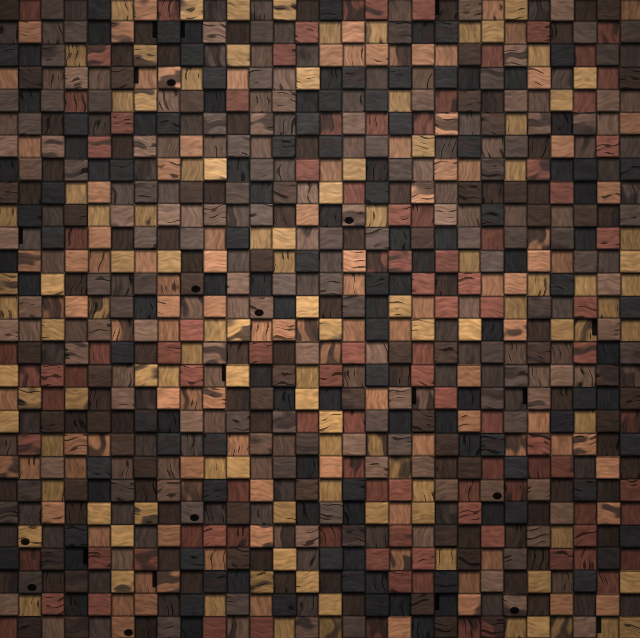
Write a Shadertoy shader that draws this texture.

```glsl
// A wall of small wooden cubes set as a checkerboard of raised and recessed blocks.
// Rounded box distances give the raised faces and the shadows they cast downward;
// hashed palette picks and stretched noise give each block its own timber and grain.

float hash(vec2 p) {
    return fract(sin(dot(p, vec2(127.1, 311.7))) * 43758.5453);
}

float noise(vec2 p) {
    vec2 i = floor(p), f = fract(p);
    f = f * f * (3.0 - 2.0 * f);
    return mix(mix(hash(i), hash(i + vec2(1, 0)), f.x),
               mix(hash(i + vec2(0, 1)), hash(i + vec2(1, 1)), f.x), f.y);
}

float roundBox(vec2 p, vec2 halfSize, float radius) {
    vec2 q = abs(p) - halfSize + radius;
    return length(max(q, 0.0)) + min(max(q.x, q.y), 0.0) - radius;
}

// Distance to the nearest raised block, with its cell and local position
float raisedBlock(vec2 p, out vec2 cell, out vec2 local) {
    float nearest = 9.0;
    for (int j = -1; j <= 1; j++)
    for (int i = -1; i <= 1; i++) {
        vec2 id = floor(p) + vec2(i, j);
        if (mod(id.x + id.y, 2.0) > 0.5) continue;
        vec2 jitter = vec2(hash(id + 3.1), hash(id + 7.7)) - 0.5;
        vec2 q = p - id - 0.5 - 0.06 * jitter;
        float d = roundBox(q, vec2(0.505, 0.485) + 0.025 * jitter.yx, 0.07);
        if (d < nearest) { nearest = d; cell = id; local = q; }
    }
    return nearest;
}

// Timber colour; q.x runs along the grain, q.y across it
vec3 wood(vec2 id, vec2 q) {
    vec3 timber[7] = vec3[7](
        vec3(0.18, 0.17, 0.17), vec3(0.25, 0.19, 0.16), vec3(0.32, 0.26, 0.23),
        vec3(0.47, 0.28, 0.23), vec3(0.45, 0.34, 0.28), vec3(0.63, 0.43, 0.31),
        vec3(0.65, 0.49, 0.31));
    vec3 color = timber[int(hash(id + 0.3) * 6.99)];
    color *= 0.86 + 0.28 * hash(id + 5.9);
    vec2 seed = 37.0 * vec2(hash(id + 1.7), hash(id + 2.9));
    float slant = 0.5 * (hash(id + 4.3) - 0.5);
    vec2 g = vec2(q.x, q.y + slant * q.x) + 0.04 * sin(q.yx * 7.0 + seed);

    // Broad stain bands on some blocks
    float stain = smoothstep(0.5, 0.75, noise(g * vec2(1.3, 3.5) + seed));
    color = mix(color, vec3(0.20, 0.16, 0.15), stain * 0.75 * step(0.72, hash(id + 8.1)));

    // Fine grain and a few dark splits
    float grain = 0.6 * noise(g * vec2(2.2, 14.0) + seed)
                + 0.4 * noise(g * vec2(5.0, 8.0) + seed.yx);
    color *= 0.80 + 0.40 * grain;
    float split = smoothstep(0.76, 0.92, noise(g * vec2(1.8, 11.0) + seed + 9.0));
    return color * (1.0 - 0.5 * split * step(0.55, hash(id + 6.2)));
}

void mainImage(out vec4 fragColor, in vec2 fragCoord) {
    vec2 uv = fragCoord / iResolution.xy;
    vec2 p = vec2(uv.x, 1.0 - uv.y) * vec2(27.66, 27.86) + vec2(0.21, 0.09);
    float pixel = 27.86 / iResolution.y;

    vec2 id, q, otherId, otherQ;
    float d = raisedBlock(p, id, q);

    // Recessed blocks: upright grain, shaded by the blocks above and beside
    vec2 lowId = floor(p), lowQ = fract(p) - 0.5;
    vec3 low = wood(lowId, lowQ.yx) * 0.91;
    float above = raisedBlock(p - vec2(0.0, 0.13), otherId, otherQ);
    low *= mix(0.24, 1.0, smoothstep(-0.12, 0.10, above));
    low *= mix(0.45, 1.0, smoothstep(-0.02, 0.10, d));
    // Deep notches beside some recessed blocks
    float side = sign(hash(lowId + 9.4) - 0.5);
    float notch = roundBox(lowQ - vec2(side * 0.43, -0.12), vec2(0.13, 0.36), 0.05);
    float notched = step(0.965, hash(lowId + 12.6));
    low *= 1.0 - 0.85 * notched * (1.0 - smoothstep(-0.03, 0.03, notch));

    // Raised blocks: sideways grain, lit top lip and dark lower lip
    vec3 high = wood(id, q) * 1.06;
    high *= 1.0 + 0.16 * (1.0 - smoothstep(-0.46, -0.34, q.y));
    high *= 1.0 - 0.50 * smoothstep(0.38, 0.49, q.y);
    high *= 1.0 - 0.38 * smoothstep(-0.07, 0.0, d);
    // Occasional knot holes
    vec2 knot = q - vec2(0.5 * hash(id + 14.2) - 0.25, 0.22);
    float hole = 1.0 - smoothstep(0.13, 0.20, length(knot * vec2(0.85, 1.1)));
    high *= 1.0 - 0.88 * hole * step(0.97, hash(id + 11.5));

    vec3 color = mix(high, low, smoothstep(-0.5 * pixel, 0.5 * pixel, d));

    // Lamp glow from upper centre, with a pale sheen where it is strongest
    vec2 fromLamp = (uv - vec2(0.5, 0.64)) * vec2(1.25, 1.15);
    float glow = exp(-2.6 * dot(fromLamp, fromLamp));
    color *= mix(0.62, 1.15, glow);
    float sheen = glow * smoothstep(0.25, 0.85, uv.y);
    float gray = dot(color, vec3(0.3, 0.59, 0.11));
    color = mix(color, vec3(gray) * vec3(1.08, 0.98, 0.92), 0.22 * sheen);
    color += 0.025 * sheen;
    fragColor = vec4(color, 1.0);
}
```
